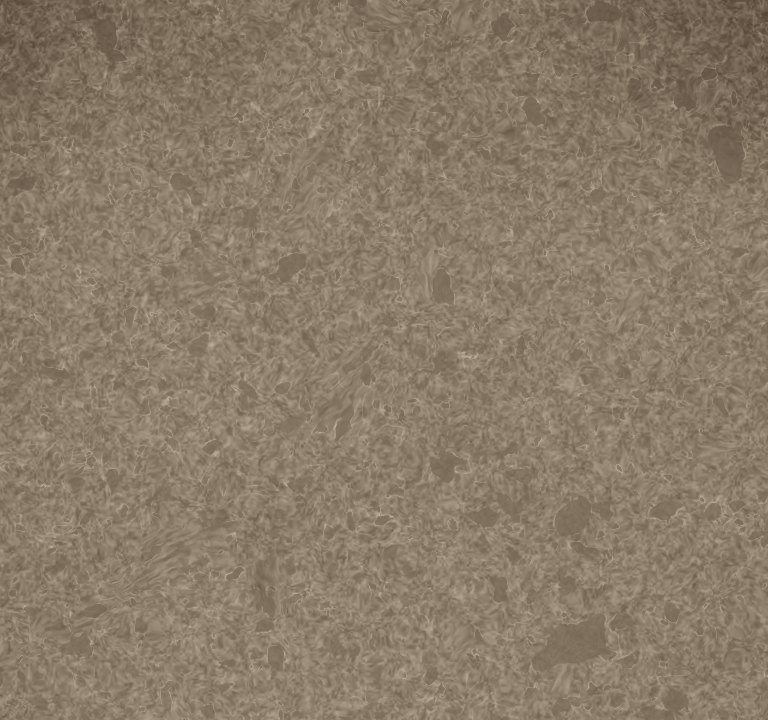
This texture is drawn by a Shadertoy shader. Its source:

```glsl
// Brown engineered stone: a crisp gritty grain with fibrous fans, small flat dark
// chips with broken pale rims, thin pale curls and a lamp falling off at the top.
// Every layer adds to one tone value, which shifts the base colour.

const vec3 BASE_COLOR = vec3(0.545, 0.488, 0.414);
const vec3 TONE_TINT = vec3(1.0, 1.0, 0.95);
const float GRAIN_CONTRAST = 0.27;
const float FIBRE_CONTRAST = 0.25;
const float CHIP_TONE = -0.064;
const float RIM_TONE = 0.08;
const float VEIN_TONE = 0.075;
const float SWIRL = 0.013;
const float FAN_CELL = 0.19;
const float FAN_SHARE = 0.5;
const float EDGE = 0.0013;
const uint LCG_MUL = 1664525u;
const uint LCG_ADD = 1013904223u;

// Integer hash of a lattice cell, two values in 0..1
vec2 hash2(vec2 cell) {
    uvec2 v = uvec2(ivec2(floor(cell))) * LCG_MUL + LCG_ADD;
    v.x += v.y * LCG_MUL;
    v.y += v.x * LCG_MUL;
    v ^= v >> 16u;
    v.x += v.y * LCG_MUL;
    v.y += v.x * LCG_MUL;
    v ^= v >> 16u;
    return vec2(v >> 8u) / 16777216.0;
}

// Smooth value noise, two independent channels
vec2 noise2(vec2 p) {
    vec2 i = floor(p), f = fract(p);
    f = f * f * (3.0 - 2.0 * f);
    vec2 low = mix(hash2(i), hash2(i + vec2(1, 0)), f.x);
    vec2 high = mix(hash2(i + vec2(0, 1)), hash2(i + vec2(1, 1)), f.x);
    return mix(low, high, f.y);
}

float noise(vec2 p) { return noise2(p).x; }

vec2 rotate(vec2 p, float angle) {
    float c = cos(angle), s = sin(angle);
    return vec2(c * p.x + s * p.y, c * p.y - s * p.x);
}

// Gritty flecks, slightly stretched by the swirl
float grain(vec2 p) {
    return 0.24 * noise(p * 85.0) + 0.36 * noise(p * 170.0 + 31.0)
         + 0.46 * noise(p * 300.0 + 67.0) - 0.53;
}

// Fibres that spread along a patch: pale threads and dark slivers
float fibres(vec2 q, float radius, vec2 seed) {
    float spread = q.y / (1.0 + 0.45 * q.x / radius) + 0.12 * q.x * q.x / radius;
    vec2 along = vec2(q.x, spread);
    float threads = 0.5 * noise(along * vec2(42, 180) + seed)
                  + 0.6 * noise(along * vec2(90, 320) + seed + 19.0) - 0.55;
    float slivers = smoothstep(0.64, 0.72, noise(along * vec2(30, 95) + seed + 47.0));
    return FIBRE_CONTRAST * threads + 0.7 * CHIP_TONE * slivers + 0.008;
}

// Blend scattered fibre fans over the ground tone
float addFans(float tone, vec2 p, vec2 rough, vec2 ripple) {
    vec2 home = floor(p / FAN_CELL);
    for (int k = 0; k < 9; k++) {
        vec2 cell = home + vec2(k % 3 - 1, k / 3 - 1);
        vec2 place = hash2(cell + 300.0), kind = hash2(cell + 500.0);
        if (kind.x > FAN_SHARE) continue;
        float radius = mix(0.03, 0.085, kind.y * kind.y);
        vec2 q = rotate(p - (cell + place) * FAN_CELL, 6.2832 * fract(place.x * 7.0 + kind.y));
        float reach = length(q * vec2(1.0, 1.5)) / radius + 1.1 * (rough.x - 0.5);
        reach += 0.7 * (ripple.y - 0.5);
        if (reach > 1.0) continue;
        float cover = 0.8 * smoothstep(1.0, 0.65, reach);
        q += 0.009 * (rough - 0.5) + 0.004 * (ripple - 0.5);
        tone = mix(tone, fibres(q, radius, 90.0 * place), cover);
    }
    return tone;
}

// Signed distance to the nearest chip scattered on a grid
float chipDistance(vec2 p, float size, float share, float seed) {
    vec2 home = floor(p / size);
    float nearest = size;
    for (int k = 0; k < 9; k++) {
        vec2 cell = home + vec2(k % 3 - 1, k / 3 - 1);
        vec2 place = hash2(cell + seed), kind = hash2(cell + seed + 150.0);
        if (kind.x > share) continue;
        float radius = size * mix(0.12, 0.32, kind.y * kind.y);
        vec2 q = rotate(p - (cell + place) * size, 6.2832 * fract(place.y * 5.0 + kind.y));
        float wobble = 0.9 * (noise(q / radius * 1.4 + 40.0 * place) - 0.5);
        float stretch = mix(1.0, 2.2, fract(kind.y * 13.0));
        float d = length(q * vec2(0.9, stretch)) - radius * (1.0 + wobble);
        nearest = min(nearest, d / (0.5 + 0.5 * stretch));
    }
    return nearest;
}

// Lamp light: dim along the top, dimmest in the upper corners
float lampShade(vec2 uv) {
    float top = smoothstep(0.62, 1.05, uv.y);
    float side = abs(uv.x - 0.48) * 2.0;
    return 0.014 - top * (0.042 + 0.095 * side * side) - 0.016 * pow(side, 4.0);
}

void mainImage(out vec4 fragColor, in vec2 fragCoord) {
    vec2 uv = fragCoord / iResolution.xy;
    vec2 p = fragCoord / iResolution.y;
    float edge = max(EDGE, 0.6 / iResolution.y);

    // Ground and fans
    vec2 swirl = noise2(p * 26.0) + 0.5 * noise2(p * 62.0 + 13.0) - 0.75;
    vec2 flow = p + SWIRL * swirl;
    vec2 rough = noise2(p * 42.0 + 80.0);
    vec2 ripple = noise2(p * 120.0);
    float tone = addFans(GRAIN_CONTRAST * grain(flow), p, rough, ripple);

    // Broken pale curls
    float ridge = abs(noise(flow * 75.0 + 120.0) - 0.5);
    float veinMask = smoothstep(0.58, 0.8, noise(p * 34.0 + 210.0));
    tone += VEIN_TONE * veinMask * smoothstep(0.1, 0.0, ridge);

    // Chips in four sizes, with ragged outlines
    vec2 ragged = p + 0.006 * (rough - 0.5) + 0.005 * (ripple - 0.5);
    float fine = min(chipDistance(ragged, 0.019, 0.36, 700.0),
                     chipDistance(ragged, 0.036, 0.4, 900.0));
    float coarse = min(chipDistance(ragged, 0.062, 0.33, 1100.0),
                       chipDistance(ragged, 0.14, 0.16, 1500.0));
    float rimMask = smoothstep(0.48, 0.7, noise(p * 65.0 + 260.0));
    float rimDistance = abs(min(coarse, fine + 0.0005) - edge);
    tone += RIM_TONE * rimMask * smoothstep(1.6 * edge, 0.0, rimDistance);
    float chipTone = CHIP_TONE + 0.22 * tone + 0.025 * (noise(p * 30.0 + 330.0) - 0.5);
    float cover = max(0.75 * smoothstep(edge, -edge, fine), 0.9 * smoothstep(edge, -edge, coarse));
    tone = mix(tone, chipTone, cover);

    // Broad clouding and light
    tone += 0.02 * (noise(p * 7.0 + 400.0) - 0.5) + lampShade(uv);
    fragColor = vec4(BASE_COLOR + TONE_TINT * tone, 1.0);
}
```
